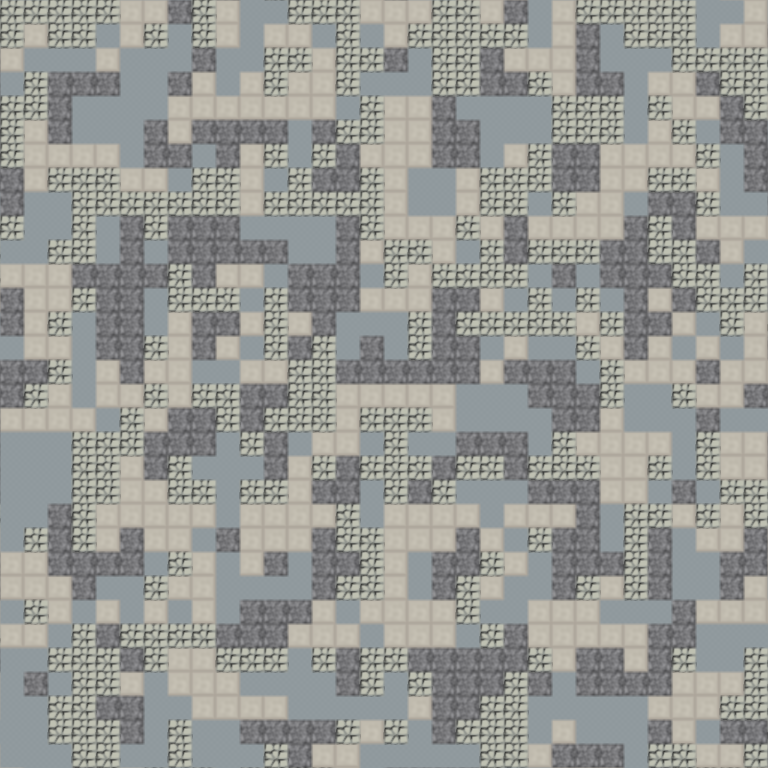
Reproduce this pattern procedurally as a WebGL 2 fragment shader.

```glsl
#version 300 es
precision highp float;
// Draws a patchwork of square tiles: flat slate, bevelled sandstone, rough rock and pebbles.

uniform vec2 u_resolution;
out vec4 outColor;

const float TILES = 32.0;

vec2 hash2(vec2 p) {
    vec3 q = fract(vec3(p.xyx) * vec3(0.1031, 0.1030, 0.0973));
    q += dot(q, q.yzx + 33.33);
    return fract((q.xx + q.yz) * q.zy);
}

float gradientDot(vec2 corner, vec2 p) {
    float angle = 6.2832 * hash2(corner).x;
    return dot(vec2(cos(angle), sin(angle)), p - corner);
}

float gradientNoise(vec2 p) {
    vec2 i = floor(p), f = p - i;
    vec2 w = f * f * f * (f * (f * 6.0 - 15.0) + 10.0);
    float low = mix(gradientDot(i, p), gradientDot(i + vec2(1, 0), p), w.x);
    float high = mix(gradientDot(i + vec2(0, 1), p), gradientDot(i + vec2(1, 1), p), w.x);
    return mix(low, high, w.y);
}

// Each kind of tile has its own noise field; the strongest field wins the cell.
int tileKind(vec2 cell) {
    int kind = 0;
    float strongest = -9.0;
    for (int k = 0; k < 4; k++) {
        vec2 shift = vec2(37.3, 71.7) * float(k + 1);
        float strength = gradientNoise(cell * vec2(0.36, 0.41) + shift)
                       + 0.5 * hash2(cell + floor(shift)).y;
        if (strength > strongest) {
            strongest = strength;
            kind = k;
        }
    }
    return kind;
}

// Shadow along the right and bottom sides of a tile, weaker on the other two.
float bevel(vec2 f) {
    float strong = max(smoothstep(0.82, 0.98, f.x), smoothstep(0.18, 0.02, f.y));
    float weak = max(smoothstep(0.1, 0.0, f.x), smoothstep(0.9, 1.0, f.y));
    return max(strong, 0.4 * weak);
}

vec3 slate(vec2 f) {
    float weave = sin(f.x * 25.13) * sin(f.y * 25.13);
    return vec3(0.565, 0.602, 0.618) + 0.008 * weave;
}

vec3 sandstone(vec2 f) {
    float dent = gradientNoise(f * 3.2 + 5.4) * smoothstep(0.5, 0.2, length(f - 0.5));
    vec3 stone = vec3(0.752, 0.732, 0.682) + 0.09 * dent;
    return mix(stone, vec3(0.655, 0.625, 0.585), 0.85 * bevel(f));
}

vec3 rock(vec2 f) {
    float grain = gradientNoise(f * 5.0 + 11.3) + 0.6 * gradientNoise(f * 9.0 + 23.8);
    vec3 stone = mix(vec3(0.34, 0.34, 0.35), vec3(0.59, 0.59, 0.60), clamp(0.53 + 0.75 * grain, 0.0, 1.0));
    return stone * (1.0 - 0.2 * bevel(f));
}

// Rounded stones from a repeating cell pattern, with dark gaps on their shaded sides.
vec3 pebbles(vec2 f) {
    vec2 p = f * 3.0, home = floor(p), fromStone = vec2(0);
    float nearest = 9.0, second = 9.0, depth = 0.0;
    for (int y = -1; y <= 1; y++) {
        for (int x = -1; x <= 1; x++) {
            vec2 cell = home + vec2(x, y);
            vec2 random = hash2(mod(cell, 3.0) + 17.0);
            vec2 offset = p - cell - 0.5 - 0.65 * (random - 0.5);
            float dist = length(offset);
            if (dist < nearest) {
                second = nearest;
                nearest = dist;
                fromStone = offset;
                depth = 0.55 + 0.6 * fract(random.x * 7.0 + random.y * 3.0);
            } else {
                second = min(second, dist);
            }
        }
    }
    float gap = second - nearest;
    vec3 stone = mix(vec3(0.56, 0.575, 0.55), vec3(0.75, 0.755, 0.70), smoothstep(0.0, 0.45, gap));
    float shade = smoothstep(0.05, 0.4, dot(fromStone, vec2(-0.6, 0.8)));
    float shadow = shade * smoothstep(0.5, 0.1, gap) * depth;
    return mix(stone, vec3(0.10, 0.10, 0.10), min(shadow, 1.0));
}

vec3 pattern(vec2 uv) {
    vec2 p = uv * TILES, cell = floor(p), f = p - cell;
    int kind = tileKind(cell);
    if (kind == 0) return slate(f);
    if (kind == 1) return sandstone(f);
    if (kind == 2) return rock(f);
    return pebbles(f);
}

void main() {
    vec2 uv = gl_FragCoord.xy / u_resolution.y;

    // Average a small neighbourhood to soften every edge.
    vec3 color = vec3(0);
    for (int y = -1; y <= 1; y++) {
        for (int x = -1; x <= 1; x++) {
            color += pattern(uv + 0.0008 * vec2(x, y));
        }
    }
    outColor = vec4(color / 9.0, 1.0);
}
```
